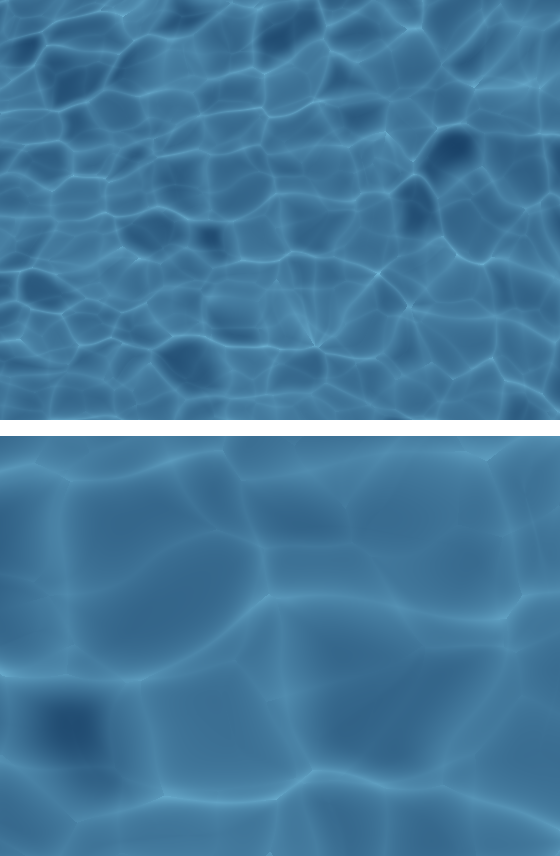
Top, the full canvas; bottom, a detail of the centre.
This texture is drawn by a Shadertoy shader. Its source:

```glsl
// Sunlit pool water: soft blue cells framed by a net of thin bright caustics.

const vec3 DEEP_WATER = vec3(0.224, 0.425, 0.567);
const vec3 LIGHT_TINT = vec3(0.75, 1.0, 0.95);
const vec2 JITTER = vec2(0.88, 0.70);   // less upright scatter keeps loose rows
const float BLEND = 9.0;                // higher gives sharper cell corners

vec2 hash2(vec2 p) {
    vec3 q = fract(p.xyx * vec3(0.1031, 0.1030, 0.0973));
    q += dot(q, q.yzx + 33.33);
    return fract((q.xx + q.yz) * q.zy);
}

// Gradient noise, roughly -0.7 to 0.7
float corner(vec2 cell, vec2 offset) {
    float angle = 6.2832 * hash2(cell).x;
    return dot(vec2(cos(angle), sin(angle)), offset);
}

float noise(vec2 p) {
    p += 40.0;
    vec2 i = floor(p), f = fract(p);
    vec2 u = f * f * f * (f * (f * 6.0 - 15.0) + 10.0);
    vec2 e = vec2(1.0, 0.0);
    return mix(mix(corner(i, f), corner(i + e.xy, f - e.xy), u.x),
               mix(corner(i + e.yx, f - e.yx), corner(i + e.xx, f - e.xx), u.x), u.y);
}

vec2 warp(vec2 p, float frequency, float amount) {
    vec2 q = p * frequency;
    return p + amount * vec2(noise(q), noise(q + 17.3));
}

// Rounded cells: x = separation from the border, y = depth of the cell,
// z = how level the nearest border lies, 0 upright to 1 level
vec3 cells(vec2 p) {
    p += 60.0;
    vec2 home = floor(p);
    float total = 0.0, strongest = 0.0, depth = 0.0;
    vec2 centreSum = vec2(0.0), nearest = vec2(0.0);
    for (int y = -2; y <= 2; y++) {
        for (int x = -2; x <= 2; x++) {
            vec2 id = home + vec2(x, y);
            vec2 toCentre = id + 0.5 + JITTER * (hash2(id) - 0.5) - p;
            float weight = exp(-BLEND * dot(toCentre, toCentre));
            float cellDepth = hash2(id + 91.0).y;
            total += weight;
            centreSum += weight * toCentre;
            depth += weight * cellDepth * cellDepth;
            if (weight > strongest) {
                strongest = weight;
                nearest = toCentre;
            }
        }
    }
    float rest = max(total - strongest, 1e-12);
    vec2 across = (centreSum - strongest * nearest) / rest - nearest;
    float level = across.y * across.y / (dot(across, across) + 1e-4);
    return vec3(log(strongest / rest) / BLEND, depth / total, level);
}

// Light of one caustic net: wide glow, thin fold lines, dark cell cores
float caustics(vec2 p, float glow, float line, float shade) {
    vec2 bent = warp(warp(p, 0.55, 0.44), 1.3, 0.16);
    vec3 cell = cells(bent);
    float strength = smoothstep(-0.4, 0.45, noise(p * 0.8 + 5.7));
    strength *= mix(0.35, 1.1, cell.z);
    float halo = exp(-cell.x / 0.38) * mix(0.75, 1.1, cell.z);
    float fold = 2.0 / (1.0 + exp(cell.x / 0.065));
    float core = smoothstep(-0.05, 0.65, cell.x);
    return glow * halo + line * strength * fold - shade * cell.y * core;
}

void mainImage(out vec4 fragColor, in vec2 fragCoord) {
    vec2 uv = fragCoord / iResolution.y;

    // Ripples rise to the right at upper left and sink at lower right
    vec2 p = uv;
    p.y -= uv.x * (0.30 * (uv.y - 0.1) - 0.06 * uv.x);

    // A main net, and a finer, fainter one beneath it
    float light = caustics(p * vec2(7.7, 11.0), 0.078, 0.082, 0.130);
    light += caustics(p * vec2(10.0, 14.4) + 23.7, 0.035, 0.018, 0.035);

    // Broad drifts of haze
    light += 0.045 * noise(uv * 2.3 + 3.1) + 0.02 * noise(uv * 6.0 + 8.4);

    fragColor = vec4(clamp(DEEP_WATER + LIGHT_TINT * light, 0.0, 1.0), 1.0);
}
```
